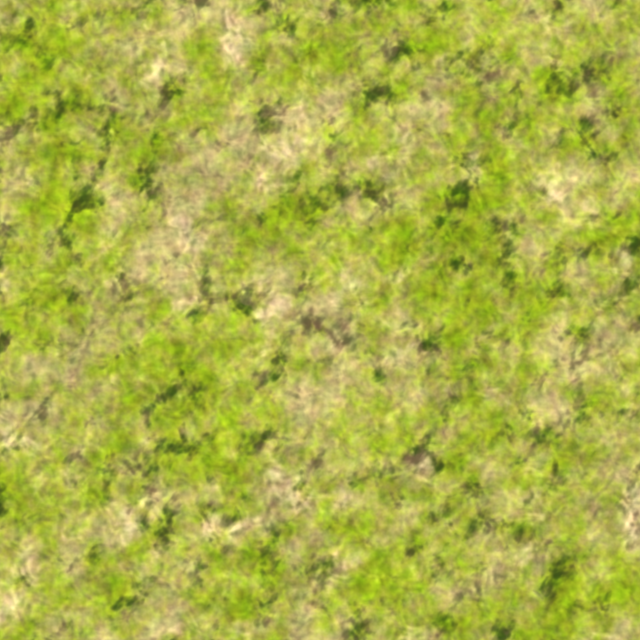
A Shadertoy shader for this texture:

```glsl
#define PATCH_SCALE 6.0
#define CLUMP_SCALE 20.0
#define BLADE_SCALE 62.0
#define BLADE_CONTRAST 0.20
#define CLUMP_CONTRAST 0.19
#define CURL 0.014
#define LEAN 0.9
#define STRAW vec3(0.775, 0.715, 0.465)
#define LUSH vec3(0.565, 0.655, 0.115)
#define SHADE vec3(0.215, 0.280, 0.100)
#define EARTH vec3(0.380, 0.350, 0.220)
#define PALE vec3(0.910, 0.810, 0.620)

float hash(vec2 p) {
    return fract(sin(dot(p, vec2(127.1, 311.7))) * 43758.5453);
}

vec2 gradient(vec2 cell) {
    float a = 6.28318 * hash(cell);
    return vec2(cos(a), sin(a));
}

// Gradient noise, roughly -0.7 to 0.7
float noise(vec2 p) {
    vec2 i = floor(p), f = p - i;
    vec2 u = f * f * f * (f * (f * 6.0 - 15.0) + 10.0);
    vec2 e = vec2(1.0, 0.0);
    float low = mix(dot(gradient(i), f), dot(gradient(i + e.xy), f - e.xy), u.x);
    float high = mix(dot(gradient(i + e.yx), f - e.yx), dot(gradient(i + e.xx), f - e.xx), u.x);
    return mix(low, high, u.y);
}

mat2 rotation(float a) {
    return mat2(cos(a), -sin(a), sin(a), cos(a));
}

float fbm(vec2 p) {
    float sum = 0.0, weight = 1.0;
    for (int i = 0; i < 4; i++) {
        sum += weight * noise(p);
        p = rotation(0.65) * p * 2.03 + 17.3;
        weight *= 0.55;
    }
    return sum;
}

// Curled strands: slightly stretched noise in crossing directions
float blades(vec2 p) {
    vec2 curl = vec2(noise(p * 27.0 + 3.1), noise(p * 27.0 + 41.7));
    vec2 q = p + CURL * curl;
    float sum = 0.0;
    for (int i = 0; i < 3; i++) {
        float k = float(i);
        vec2 s = rotation(LEAN + 1.1 * k) * q * BLADE_SCALE * (1.0 + 0.25 * k);
        sum += noise(s * vec2(0.75, 1.3) + 23.0 * k) * (1.0 - 0.2 * k);
    }
    return sum;
}

void mainImage(out vec4 fragColor, in vec2 fragCoord) {
    vec2 p = fragCoord / iResolution.y;
    vec2 leaning = rotation(LEAN) * p;
    leaning.x *= 0.75;

    // Broad patches of fresh and dry grass, broken up by tufts
    float growth = fbm(leaning * PATCH_SCALE + 8.4);
    float tuft = fbm(p * CLUMP_SCALE + 51.0);
    float strand = blades(p);
    float green = smoothstep(-0.85, 0.80, 0.9 * growth + 0.75 * tuft + 0.15 * strand);
    vec3 color = mix(STRAW, LUSH, green);

    // Pale bare spots among the dry grass
    float bare = fbm(leaning * 13.0 + 73.0) + 0.2 * strand;
    color = mix(color, PALE, 0.8 * smoothstep(0.15, 0.7, bare) * (1.0 - 0.85 * green));

    // Light on strands, tufts and broad slopes
    float fine = noise(p * 120.0 + 9.0);
    float slope = fbm(leaning * 8.0 + 30.0);
    float clump = fbm(p * 27.0 + 140.0);
    color *= 1.04 + BLADE_CONTRAST * strand + 0.10 * fine + CLUMP_CONTRAST * clump + 0.13 * slope;

    // Shadowed hollows, green under fresh grass and earthy under dry
    float hollow = fbm(leaning * CLUMP_SCALE + 95.0) - 0.2 * strand + 0.4 * noise(p * 6.0 + 62.0);
    vec3 shadow = mix(EARTH, SHADE, smoothstep(0.2, 0.65, green));
    color = mix(color, shadow, 0.85 * smoothstep(0.10, 0.85, hollow));

    // Slight drift of hue from blade to blade
    float hue = noise(p * 48.0 + 120.0);
    color += hue * vec3(0.07, -0.03, 0.04);

    fragColor = vec4(clamp(color, 0.0, 1.0), 1.0);
}
```
